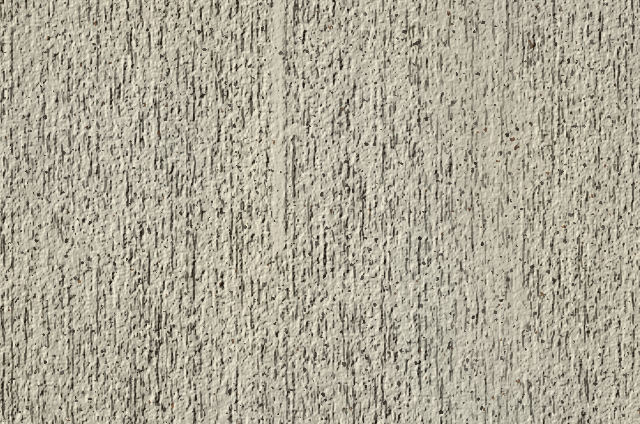
Give the GLSL for this texture, as a WebGL 1 fragment shader.

```glsl
precision highp float;
// Broom-finished concrete in raking sunlight: a height field of vertical
// grooves, packed grains and grit is lit from the upper left, then broken up
// by short cracks, ragged pits and pebbles, and one smooth trowelled strip.
uniform vec2 u_resolution;

float hash(vec2 p) {
  vec3 q = fract(vec3(p.xyx) * 0.1031);
  q += dot(q, q.yzx + 33.33);
  return fract((q.x + q.y) * q.z);
}

float noise(vec2 p) {
  vec2 cell = floor(p);
  vec2 f = fract(p);
  f = f * f * (3.0 - 2.0 * f);
  return mix(mix(hash(cell), hash(cell + vec2(1.0, 0.0)), f.x),
             mix(hash(cell + vec2(0.0, 1.0)), hash(cell + 1.0), f.x), f.y);
}

// Rounded grains packed against each other, with creases between them.
float grains(vec2 p) {
  vec2 home = floor(p);
  float top = 0.0;
  for (int j = -1; j <= 1; j++) {
    for (int i = -1; i <= 1; i++) {
      vec2 cell = home + vec2(float(i), float(j));
      vec2 d = p - cell - vec2(hash(cell + 5.0), hash(cell + 37.0));
      top = max(top, 0.6 + 0.4 * hash(cell + 11.0) - dot(d, d));
    }
  }
  return top;
}

// Sideways wander that keeps the grooves from being ruler straight.
vec2 wander(vec2 p) {
  float sway = noise(p * vec2(32.0, 26.0)) + 0.6 * noise(p * vec2(70.0, 85.0));
  return p + vec2(0.005 * (sway - 0.8), 0.0);
}

// Raised relief; lumpiness trades round grains for long clean grooves.
float height(vec2 p, float lumpiness) {
  float groove = noise(wander(p) * vec2(125.0, 13.0));
  float lump = noise(p * vec2(110.0, 85.0) + 17.0);
  float grit = noise(p * vec2(240.0, 200.0) + 53.0);
  float grain = grains(p * vec2(80.0, 58.0) + 0.5 * lump);
  return 0.4 * groove + lumpiness * (0.36 * lump + 0.36 * grain) + 0.36 * grit;
}

// Short cracks: one jittered line per column, broken up along its length.
float cracks(vec2 p, float columns, float pixel) {
  float x = wander(p).x * columns;
  float column = floor(x);
  float center = 0.3 + 0.4 * hash(vec2(column, 7.0));
  float distance = abs(x - column - center) / columns;
  float along = 0.45 * noise(vec2(column * 5.3, p.y * 15.0));
  along += 0.55 * noise(vec2(column * 3.7, p.y * 75.0));
  along += 0.2 * (hash(vec2(column, 23.0)) - 0.5);
  float presence = smoothstep(0.5, 0.72, along);
  float width = 0.0024 * presence;
  float soft = 0.5 * max(pixel, 0.0015);
  return presence * (1.0 - smoothstep(width - soft, width + soft, distance));
}

// Scattered ragged spots: x is coverage, y is a random value for the colour.
vec2 spots(vec2 p, float density, float blur) {
  vec2 g = p * 50.0;
  vec2 home = floor(g);
  float ragged = 0.26 * (noise(g * 5.5) - 0.5);
  vec2 result = vec2(0.0);
  for (int j = -1; j <= 1; j++) {
    for (int i = -1; i <= 1; i++) {
      vec2 cell = home + vec2(float(i), float(j));
      vec2 center = cell + vec2(hash(cell + 3.1), hash(cell + 71.7));
      float size = hash(cell + 19.3);
      float radius = mix(0.07, 0.23, size * size * size * size);
      vec2 d = (g - center) * mix(vec2(1.3, 0.8), vec2(0.9, 1.1), hash(cell + 57.0));
      float edge = length(d) + ragged;
      float cover = 1.0 - smoothstep(radius - blur, radius + blur, edge);
      cover *= step(hash(cell + 41.9), density);
      if (cover > result.x) result = vec2(cover, hash(cell + 97.3));
    }
  }
  return result;
}

void main() {
  vec2 p = gl_FragCoord.xy / u_resolution.y;
  float pixel = 1.0 / u_resolution.y;

  // Regions: rough left, smooth band right of centre, fine lines at far right
  float band = smoothstep(0.95, 1.12, p.x) * (1.0 - smoothstep(1.2, 1.27, p.x));
  float rough = mix(0.92, 1.12, noise(p * vec2(9.0, 2.5) + 5.0)) - 0.3 * band;
  float lumpiness = mix(1.0, 0.75, smoothstep(0.7, 1.25, p.x));

  // Trowelled strip running down from the top edge
  float stripX = p.x - 0.657 - 0.004 * (noise(vec2(3.0, p.y * 6.0)) - 0.5);
  float stripY = smoothstep(0.37, 0.42, p.y + 0.04 * (noise(p * 40.0) - 0.5));
  float strip = stripY * (1.0 - smoothstep(0.009, 0.016, abs(stripX)));
  float stripEdge = 1.0 - smoothstep(0.001, 0.0035, abs(stripX - 0.018));
  stripEdge *= stripY * smoothstep(0.25, 0.6, noise(p * vec2(60.0, 45.0)));
  rough *= 1.0 - 0.6 * strip;

  // Relief lighting, with extra darkness where slopes fall into shadow
  vec2 toLight = vec2(-0.0028, 0.0020);
  float slope = height(p, lumpiness) - height(p + toLight, lumpiness);
  float tone = 0.89 + 0.88 * rough * slope;
  tone -= 0.42 * rough * smoothstep(0.12, 0.32, -slope);

  // Cracks in two spacings, hidden under the strip
  float crack = max(cracks(p, 58.0, pixel), 0.8 * cracks(p + 3.7, 83.0, pixel));
  tone -= 0.55 * crack * rough * (1.0 - strip);
  tone += 0.06 * strip - 0.42 * stripEdge;

  // Faint streaks and the gentle fall-off towards the corners
  tone += 0.05 * (noise(p * vec2(24.0, 1.5) + 61.0) - 0.5);
  vec2 fromCentre = gl_FragCoord.xy / u_resolution - 0.5;
  tone -= 0.1 * dot(fromCentre, fromCentre);

  vec3 color = mix(vec3(0.13, 0.11, 0.08), vec3(0.84, 0.82, 0.745), clamp(tone, 0.0, 1.12));
  color += vec3(0.012, 0.0, -0.012) * (noise(p * vec2(5.0, 3.0) + 83.0) - 0.5);

  // Pits of varied depth, with a few holding rusty brown pebbles
  vec2 pit = spots(p, 0.5 - 0.35 * strip, max(0.045, 24.0 * pixel));
  vec3 pebble = vec3(0.42, 0.30, 0.20) * (0.9 + 2.0 * slope);
  vec3 hollow = vec3(0.12, 0.10, 0.07) + 0.22 * fract(pit.y * 7.0);
  color = mix(color, mix(hollow, pebble, smoothstep(0.86, 0.9, pit.y)), 0.85 * pit.x);

  gl_FragColor = vec4(color, 1.0);
}
```
